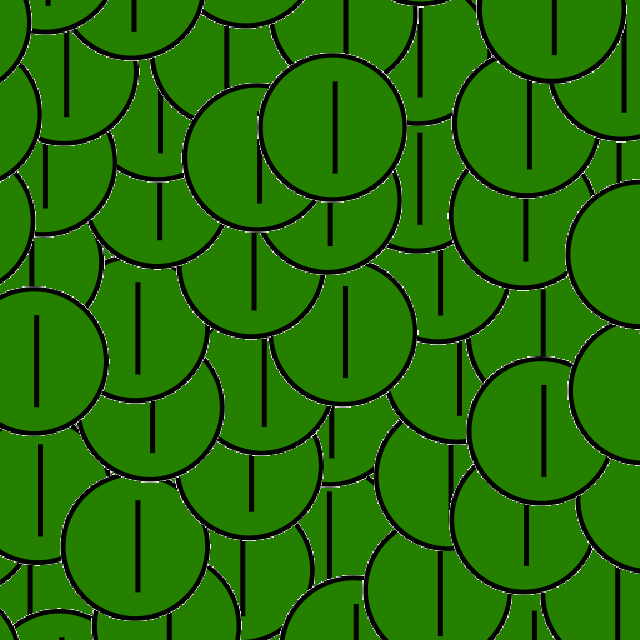
This pattern is drawn by a Shadertoy shader. Its source:

```glsl
const vec3 LEAF_GREEN = vec3(0.15, 0.50, 0.0);
const vec3 INK = vec3(0.0, 0.005, 0.0);
const vec3 RIM_WHITE = vec3(1.0);

const vec2 CELL = vec2(0.152, 0.166);     // spacing of the staggered columns
const float JITTER = 0.066;               // full range of the random shift
const float RADIUS = 0.1157;              // outer edge of the inked ring
const float RING_WIDTH = 0.0066;
const vec2 BAR_HALF = vec2(0.0039, 0.072);
const vec2 BAR_SHIFT = vec2(0.004, 0.0);
const float GRAIN = 1.0 / 512.0;          // step size of the ragged white rim
const float DEPTH_SPREAD = 2.5;           // how often a lower disc lies on top

vec3 hash3(vec2 p) {
    vec3 k = vec3(dot(p, vec2(127.1, 311.7)),
                  dot(p, vec2(269.5, 183.3)),
                  dot(p, vec2(419.2, 371.9)));
    return fract(sin(k) * 43758.545);
}

float boxDistance(vec2 p, vec2 halfSize) {
    vec2 q = abs(p) - halfSize;
    return length(max(q, 0.0)) + min(max(q.x, q.y), 0.0);
}

// Smooth coverage of a shape from its signed distance
float coverage(float dist, float pixel) {
    return clamp(0.5 - dist / pixel, 0.0, 1.0);
}

// Centre (xy) and stacking height (z) of the disc in a cell
vec3 discAt(vec2 cell, float stagger) {
    vec3 rnd = hash3(cell);
    vec2 centre = (cell + vec2(0.5, 0.5 + stagger)) * CELL + (rnd.xy - 0.5) * JITTER;
    return vec3(centre, cell.y + stagger + DEPTH_SPREAD * rnd.z);
}

// Green disc with an inked ring, an upright bar and a thin stepped rim
vec3 discColor(vec2 p, vec2 stepped, float pixel) {
    float ring = coverage(RADIUS - RING_WIDTH - length(p), pixel);
    float bar = coverage(boxDistance(p - BAR_SHIFT, BAR_HALF), pixel);
    vec3 color = mix(LEAF_GREEN, INK, max(ring, bar));
    float rim = clamp((length(stepped) - RADIUS) / GRAIN, 0.0, 1.0);
    return mix(color, RIM_WHITE, rim);
}

// Topmost disc covering the point: offset of its centre, height in z
vec3 topDisc(vec2 p) {
    vec3 best = vec3(p, -1000.0);
    float column = floor(p.x / CELL.x);
    for (int i = -1; i <= 1; i++) {
        float x = column + float(i);
        float stagger = 0.5 * mod(x, 2.0);
        float row = floor(p.y / CELL.y - stagger);
        for (int j = -1; j <= 1; j++) {
            vec3 disc = discAt(vec2(x, row + float(j)), stagger);
            bool inside = distance(p, disc.xy) < RADIUS + GRAIN;
            if (inside && disc.z > best.z) best = disc;
        }
    }
    return best;
}

void mainImage(out vec4 fragColor, in vec2 fragCoord) {
    float pixel = 1.0 / min(iResolution.x, iResolution.y);
    vec2 uv = fragCoord * pixel;
    vec2 stepped = (floor(uv / GRAIN) + 0.5) * GRAIN;

    vec3 disc = topDisc(stepped);
    vec3 color = LEAF_GREEN;
    if (disc.z > -999.0) color = discColor(uv - disc.xy, stepped - disc.xy, pixel);
    fragColor = vec4(color, 1.0);
}
```
